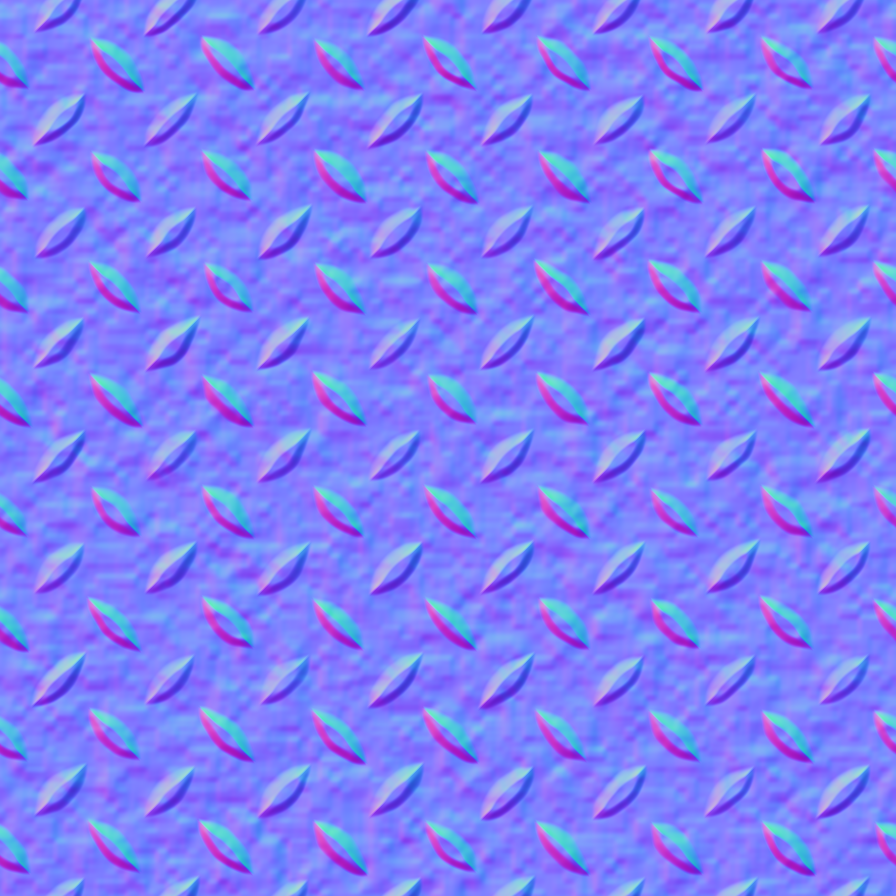
This texture map is drawn by a WebGL 2 fragment shader. Its source:

```glsl
#version 300 es
precision highp float;

uniform vec2 u_resolution;
out vec4 fragColor;

// Lengths are in repeats; the canvas holds REPEATS of them each way
const float REPEATS = 8.0;
const vec2 RISING_CENTER = vec2(0.53, 0.93);
const vec2 FALLING_CENTER = vec2(0.03, 0.43);
const float RISING_HEIGHT = 0.066;
const float FALLING_HEIGHT = 0.098;
const float HALF_LENGTH = 0.29;
const float HALF_WIDTH = 0.105;
const float BEVEL_OUTER = 0.035;
const float BEVEL_LOWER = 0.05;   // steep lower flank
const float BEVEL_UPPER = 0.105;  // gentle upper flank
const float JITTER = 0.018;
const float EDGE_WEAR = 0.03;
const float COARSE_FREQ = 5.0;
const float FINE_FREQ = 11.0;
const float COARSE_HEIGHT = 0.042;
const float FINE_HEIGHT = 0.017;
const float SAMPLE_STEP = 0.014;
const vec2 SLOPE_GAIN = vec2(0.75, -1.05);

float hash(vec2 p) {
  return fract(sin(dot(p, vec2(127.1, 311.7))) * 43758.5453);
}

// Value noise that wraps at the canvas border
float noise(vec2 p, float freq) {
  float period = freq * REPEATS;
  p *= freq;
  vec2 i = floor(p);
  vec2 f = p - i;
  f = f * f * f * (f * (f * 6.0 - 15.0) + 10.0);
  vec2 a = mod(i, period);
  vec2 b = mod(i + 1.0, period);
  float low = mix(hash(a), hash(vec2(b.x, a.y)), f.x);
  float high = mix(hash(vec2(a.x, b.y)), hash(b), f.x);
  return mix(low, high, f.y) - 0.5;
}

// Signed distance to a pointed lens lying along x
float lens(vec2 p, float halfLength, float halfWidth) {
  float radius = (halfLength * halfLength + halfWidth * halfWidth) / (2.0 * halfWidth);
  return length(vec2(p.x, abs(p.y) + radius - halfWidth)) - radius;
}

// One raised tread per repeat; slant is +1 rising, -1 falling
float tread(vec2 p, vec2 center, float slant, float wear) {
  vec2 q = p - center + 0.5;
  vec2 id = mod(floor(q), REPEATS) + 20.0 * slant;
  vec2 shift = vec2(hash(id + 3.1), hash(id + 7.7)) - 0.5;
  float variation = hash(id + 13.3) - 0.5;
  q = fract(q) - 0.5 - JITTER * shift;

  vec2 along = normalize(vec2(1.0, slant));
  vec2 across = vec2(-along.y, along.x) ;
  vec2 local = vec2(dot(q, along), dot(q, across));
  float d = lens(local, HALF_LENGTH * (1.0 + 0.1 * variation),
                 HALF_WIDTH * (1.0 + 0.16 * shift.x));
  d += EDGE_WEAR * wear;

  float upper = smoothstep(-0.05, 0.05, local.y);
  float inner = mix(BEVEL_LOWER, BEVEL_UPPER, upper);
  return (1.0 + 0.25 * variation) * (1.0 - smoothstep(-inner, BEVEL_OUTER, d));
}

float surfaceHeight(vec2 p) {
  float coarse = noise(p, COARSE_FREQ);
  float fine = noise(p + 0.37, FINE_FREQ);
  float treads = RISING_HEIGHT * tread(p, RISING_CENTER, 1.0, coarse)
               + FALLING_HEIGHT * tread(p, FALLING_CENTER, -1.0, coarse);
  return treads + COARSE_HEIGHT * coarse + FINE_HEIGHT * fine;
}

void main() {
  vec2 p = gl_FragCoord.xy / u_resolution * REPEATS;

  // Central differences give the slope
  vec2 e = vec2(SAMPLE_STEP, 0.0);
  vec2 slope = vec2(surfaceHeight(p + e.xy) - surfaceHeight(p - e.xy),
                    surfaceHeight(p + e.yx) - surfaceHeight(p - e.yx)) / (2.0 * SAMPLE_STEP);

  // Pack the unit normal into colour
  vec3 normal = normalize(vec3(slope * SLOPE_GAIN, 1.0));
  fragColor = vec4(0.5 + 0.5 * normal, 1.0);
}
```
